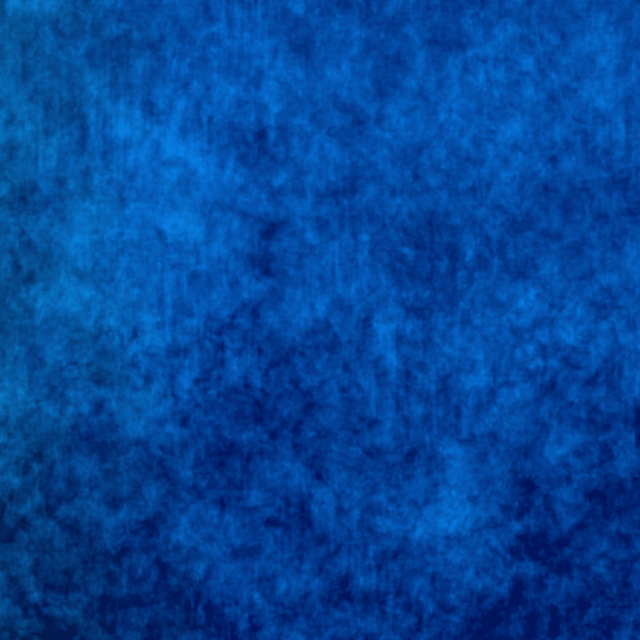
Reproduce this texture procedurally as a Shadertoy shader.

```glsl
const vec3 DEEP_BLUE   = vec3(0.005, 0.125, 0.395);
const vec3 BRIGHT_BLUE = vec3(0.025, 0.455, 0.825);
const vec3 TEAL_SHIFT  = vec3(0.005, 0.012, -0.050);
const vec3 ROYAL_SHIFT = vec3(-0.002, -0.008, 0.016);

const float BOTTOM_TONE = 0.31;
const float TOP_TONE    = 0.75;
const float TOP_FADE    = 0.12;
const float SIDE_FADE   = 0.12;

const float CLOUD_SCALE  = 4.5;
const float CLOUD_DEPTH  = 0.80;
const float MOTTLE_SCALE = 17.0;
const float MOTTLE_DEPTH = 0.80;
const float ROUGH_SCALE  = 52.0;
const float ROUGH_DEPTH  = 0.75;
const float STAIN_DEPTH  = 0.17;
const float CELL_SCALE   = 62.0;
const float CELL_DEPTH   = 0.17;
const float STREAK_DEPTH = 0.38;
const float FLECK_DEPTH  = 0.13;
const float GRAIN_DEPTH  = 0.22;

vec2 hash2(vec2 p) {
    vec3 q = fract(p.xyx * vec3(0.1031, 0.1030, 0.0973));
    q += dot(q, q.yzx + 33.33);
    return fract((q.xx + q.yz) * q.zy);
}

float valueNoise(vec2 p) {
    vec2 cell = floor(p);
    vec2 f = fract(p);
    f = f * f * (3.0 - 2.0 * f);
    float low  = mix(hash2(cell).x, hash2(cell + vec2(1, 0)).x, f.x);
    float high = mix(hash2(cell + vec2(0, 1)).x, hash2(cell + vec2(1, 1)).x, f.x);
    return mix(low, high, f.y);
}

// Layered noise, normalised to 0..1
float fractalNoise(vec2 p, int octaves) {
    float sum = 0.0, weight = 0.5, total = 0.0;
    for (int i = 0; i < octaves; i++) {
        sum += weight * valueNoise(p);
        total += weight;
        weight *= 0.6;
        p = mat2(1.6, 1.2, -1.2, 1.6) * p + 17.3;
    }
    return sum / total;
}

// Distance to the nearest scattered cell centre
float cellNoise(vec2 p) {
    vec2 cell = floor(p);
    float nearest = 4.0;
    for (int y = -1; y <= 1; y++) {
        for (int x = -1; x <= 1; x++) {
            vec2 id = cell + vec2(x, y);
            vec2 d = id + hash2(id) - p;
            nearest = min(nearest, dot(d, d));
        }
    }
    return sqrt(nearest);
}

void mainImage(out vec4 fragColor, in vec2 fragCoord) {
    vec2 uv = fragCoord / iResolution.xy;
    vec2 p = fragCoord / iResolution.y;
    vec2 wobble = vec2(fractalNoise(p * 14.0, 5), fractalNoise(p * 14.0 + 41.0, 5)) - 0.5;

    // Lighting: bright above, dim below and at the sides
    float side = smoothstep(0.28, 0.54, abs(uv.x - 0.5));
    float tone = mix(BOTTOM_TONE, TOP_TONE, smoothstep(0.0, 0.85, uv.y));
    tone -= TOP_FADE * smoothstep(0.82, 1.0, uv.y) + SIDE_FADE * side;

    // Broad clouds, mottling and ragged dark stains
    float cloud = fractalNoise((p + 0.10 * wobble) * CLOUD_SCALE + 5.0, 5);
    float mottle = fractalNoise((p + 0.04 * wobble) * MOTTLE_SCALE + 23.0, 4);
    float stain = smoothstep(0.50, 0.66, 0.55 * mottle
                + 0.45 * fractalNoise(p * vec2(6.0, 7.5) + 61.0, 5));
    tone += CLOUD_DEPTH * (cloud - 0.5) + MOTTLE_DEPTH * (mottle - 0.5);
    tone -= STAIN_DEPTH * stain;

    // Rough plaster and blotchy cells, stronger low down and in stains
    float wear = mix(1.15, 0.65, uv.y) + 0.4 * stain;
    float rough = fractalNoise((p + 0.02 * wobble) * vec2(1.0, 0.85) * ROUGH_SCALE + 71.0, 3);
    float cells = cellNoise((p + 0.06 * wobble) * CELL_SCALE);
    tone += wear * (ROUGH_DEPTH * (rough - 0.5) + CELL_DEPTH * (0.45 - cells));

    // Narrow vertical brush streaks, worn away in patches
    float streakMask = smoothstep(0.46, 0.66, fractalNoise(p * vec2(8.0, 5.0) + 83.0, 5));
    float streak = 0.5 * valueNoise(p * vec2(110.0, 10.0) + 2.0)
                 + 0.5 * valueNoise(p * vec2(190.0, 20.0) + 9.0);
    tone += STREAK_DEPTH * (streak - 0.5) * (0.2 + streakMask);

    // Short pale flecks
    float fleck = fractalNoise((p + 0.02 * wobble) * vec2(95.0, 70.0) + 37.0, 2);
    tone += FLECK_DEPTH * smoothstep(0.62, 0.85, fleck);

    // Fine woven grain
    float grain = 0.5 * valueNoise(p * vec2(220.0, 105.0))
                + 0.5 * valueNoise(p * vec2(125.0, 230.0) + 7.0);
    tone += GRAIN_DEPTH * (grain - 0.5);

    // Colour: teal at the left edge, royal blue elsewhere
    vec3 color = mix(DEEP_BLUE, BRIGHT_BLUE, clamp(tone, -0.1, 1.1));
    float hue = smoothstep(-0.05, 0.38, uv.x + 0.3 * wobble.x);
    color += mix(TEAL_SHIFT, ROYAL_SHIFT, hue);
    fragColor = vec4(clamp(color, 0.0, 1.0), 1.0);
}
```
